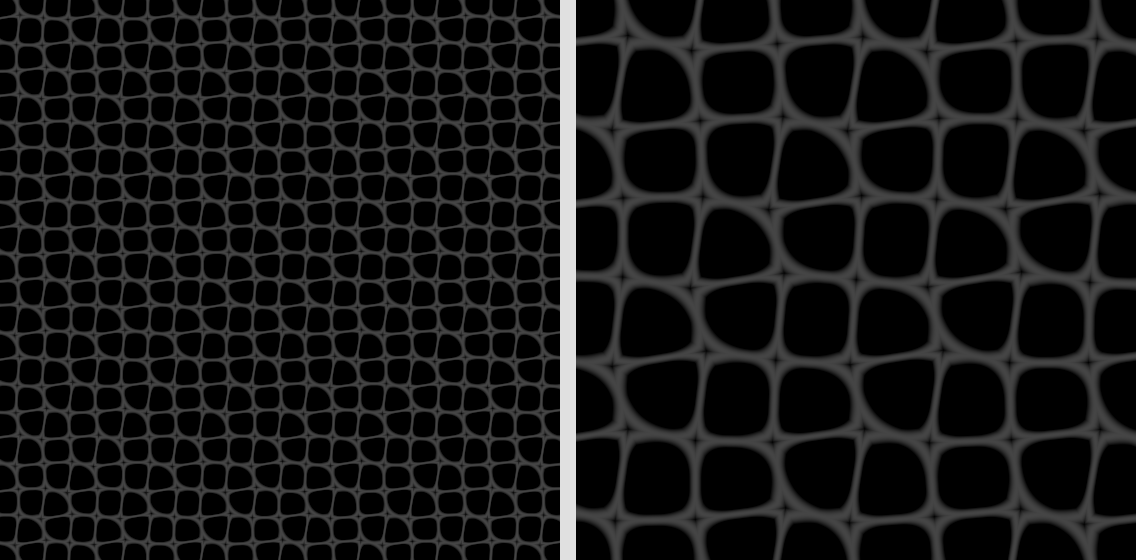
Left: the whole. Right: its middle third, enlarged.
A Shadertoy shader for this pattern:

```glsl
const float CELLS = 64.0 / 3.0;    // repeats across the canvas
const float LINE_HALF_WIDTH = 0.08;
const float JOINT_SIZE = 0.32;
const vec3 LINE_COLOR = vec3(0.27);

// Lattice node, shifted along the diagonal by a travelling wave
vec2 nodePosition(vec2 cell) {
    float wave = cos(dot(cell, vec2(2.2, -2.4)) + 3.54);
    return cell + 0.667 + 0.11 * wave;
}

// Distance to a strand; longer strands are stretched thinner
float strandDistance(vec2 p, vec2 a, vec2 b) {
    vec2 ap = p - a;
    vec2 ab = b - a;
    float len2 = dot(ab, ab);
    float t = clamp(dot(ap, ab) / len2, 0.0, 1.0);
    return length(ap - ab * t) * pow(len2, 0.7);
}

// Nearest strand in each direction: x = across, y = upward
vec2 netDistances(vec2 p) {
    vec2 base = floor(p - 0.667);
    vec2 nearest = vec2(10.0);
    for (int j = -1; j <= 1; j++) {
        for (int i = -1; i <= 1; i++) {
            vec2 cell = base + vec2(i, j);
            vec2 node = nodePosition(cell);
            vec2 right = nodePosition(cell + vec2(1.0, 0.0));
            vec2 above = nodePosition(cell + vec2(0.0, 1.0));
            nearest = min(nearest, vec2(strandDistance(p, node, right),
                                        strandDistance(p, node, above)));
        }
    }
    return nearest;
}

// Smooth minimum; turns negative at crossings, which hollows the joints
float smoothMin(float a, float b, float k) {
    float h = max(k - abs(a - b), 0.0);
    return min(a, b) - h * h / (4.0 * k);
}

// Soft rounded ridge centred on zero
float ridge(float d, float halfWidth) {
    float x = d / halfWidth;
    return max(1.0 - x * x, 0.0);
}

void mainImage(out vec4 fragColor, in vec2 fragCoord) {
    vec2 p = fragCoord / iResolution.y * CELLS;
    vec2 net = netDistances(p);
    float d = smoothMin(net.x, net.y, JOINT_SIZE);
    fragColor = vec4(LINE_COLOR * ridge(d, LINE_HALF_WIDTH), 1.0);
}
```
